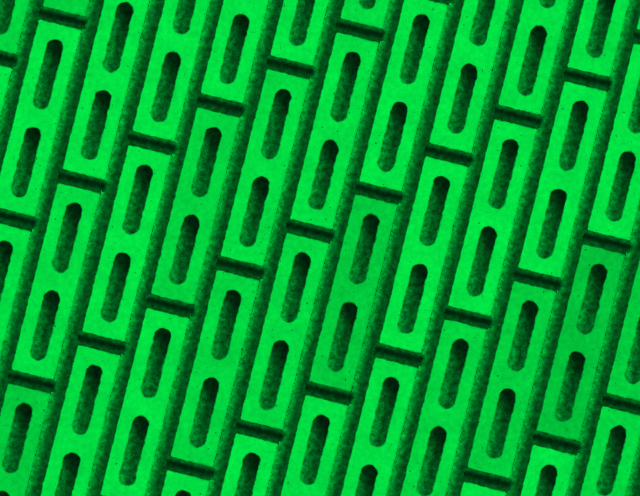
A Shadertoy shader for this pattern:

```glsl
// Slanted rows of green concrete blocks, each pierced by two long slots.

// Layout, in units of canvas height
const vec2  ANCHOR      = vec2(0.5345, 0.661);   // centre of one block
const vec2  AXIS        = vec2(0.2425, 0.9702);  // direction of the long side
const vec2  PITCH       = vec2(0.1174, 0.4165);  // block spacing
const float STAGGER     = 0.1078;                // lift from column to column
const vec2  BLOCK_HALF  = vec2(0.0446, 0.194);
const float CORNER      = 0.004;
const vec2  CELL_MARGIN = vec2(0.004);           // gap kept left of and above a block
const float SLOT_OFFSET = 0.0912;
const float SLOT_CORE   = 0.0555;                // half length of straight part
const float SLOT_RADIUS = 0.0163;
const float JITTER      = 0.0025;
const float ROUGHNESS   = 0.0016;                // wear on the edges

// Tones of a single hue
const vec3  TINT        = vec3(0.011, 1.0, 0.304);
const float FACE_TONE   = 0.88;
const float SIDE_TONE   = 0.60;
const float GROUND_TONE = 0.31;
const float SHADOW_TONE = 0.15;

float hash(vec2 p) {
    vec3 h = fract(p.xyx * vec3(0.1031, 0.1030, 0.0973));
    h += dot(h, h.yzx + 33.33);
    return fract((h.x + h.y) * h.z);
}

float gradientAt(vec2 cell, vec2 offset) {
    float a = 6.2832 * hash(cell);
    return dot(vec2(cos(a), sin(a)), offset);
}

float noise(vec2 p) {
    vec2 i = floor(p), f = p - i;
    vec2 u = f * f * f * (f * (f * 6.0 - 15.0) + 10.0);
    vec2 e = vec2(0.0, 1.0);
    return mix(mix(gradientAt(i, f), gradientAt(i + e.yx, f - e.yx), u.x),
               mix(gradientAt(i + e, f - e), gradientAt(i + e.yy, f - e.yy), u.x), u.y);
}

float fbm(vec2 p) {
    float sum = 0.0, amp = 1.0;
    for (int i = 0; i < 4; i++) {
        sum += amp * noise(p);
        p = mat2(1.6, 1.2, -1.2, 1.6) * p + 17.3;
        amp *= 0.55;
    }
    return sum;
}

float roundedBox(vec2 p, vec2 halfSize, float r) {
    vec2 d = abs(p) - halfSize + r;
    return length(max(d, 0.0)) + min(max(d.x, d.y), 0.0) - r;
}

float capsule(vec2 p, float halfCore, float r) {
    p.y -= clamp(p.y, -halfCore, halfCore);
    return length(p) - r;
}

// Gap: lit side wall on the right, shaded wall below
float gapTone(vec2 p, float grit) {
    vec2 beyond = vec2(p.x - BLOCK_HALF.x, -p.y - BLOCK_HALF.y);
    float side = mix(SIDE_TONE, GROUND_TONE, smoothstep(0.001, 0.019, beyond.x));
    float below = mix(0.38, SHADOW_TONE, smoothstep(0.002, 0.012, beyond.y));
    below = mix(below, GROUND_TONE, smoothstep(0.013, 0.0245, beyond.y));
    float tone = beyond.x > 0.0 ? side : GROUND_TONE;
    tone = mix(tone, below, smoothstep(-0.001, 0.003, beyond.y)
                          * (1.0 - smoothstep(0.0, 0.012, beyond.x)));
    return tone * (1.0 + 0.4 * grit);
}

// Slot: lit left wall, dark floor, deep shadow under the upper end
float slotTone(vec2 p, float grit) {
    float across = p.x / SLOT_RADIUS;
    float along = p.y / (SLOT_CORE + SLOT_RADIUS);
    float tone = mix(0.46, 0.27, smoothstep(-0.8, 0.4, across));
    tone += 0.08 * smoothstep(0.2, -0.9, along);
    tone = mix(tone, 0.11, 0.9 * smoothstep(0.1, 0.9, along + 0.15 * across));
    return tone * (1.0 + 0.45 * grit);
}

void mainImage(out vec4 fragColor, in vec2 fragCoord) {
    vec2 uv = fragCoord / iResolution.y;
    float soft = 0.0008 + 0.7 / iResolution.y;

    // Rotate into the block frame, then find the block in its staggered column
    vec2 q = uv - ANCHOR;
    q = vec2(dot(q, vec2(AXIS.y, -AXIS.x)), dot(q, AXIS));
    vec2 corner = vec2(-BLOCK_HALF.x - CELL_MARGIN.x, BLOCK_HALF.y + CELL_MARGIN.y - PITCH.y);
    vec2 id;
    id.x = floor((q.x - corner.x) / PITCH.x);
    q.y -= id.x * STAGGER;
    id.y = floor((q.y - corner.y) / PITCH.y);
    vec2 seed = id + 50.0;
    vec2 p = q - id * PITCH;
    p -= JITTER * (vec2(hash(seed), hash(seed + 7.7)) - 0.5);

    // Surface grain and worn outlines
    float grit = fbm(uv * 95.0);
    float blotch = fbm(uv * 16.0 + 40.0);
    float wear = ROUGHNESS * fbm(uv * 60.0 + 9.0);
    float block = roundedBox(p, BLOCK_HALF, CORNER) + wear;
    vec2 s = vec2(p.x, p.y - (p.y < 0.0 ? -SLOT_OFFSET : SLOT_OFFSET));
    float slot = capsule(s, SLOT_CORE, SLOT_RADIUS) + 1.3 * wear;

    // Top face with uneven casting, pits and softened edges
    float face = FACE_TONE - 0.13 * pow(hash(seed + 3.1), 3.0);
    face += 0.05 * blotch + 0.06 * grit;
    face -= 0.22 * smoothstep(0.42, 0.62, noise(uv * 130.0 + 5.0));
    face -= 0.10 * smoothstep(-0.006, 0.0, block) * smoothstep(-0.01, 0.03, p.x);
    face -= 0.10 * smoothstep(0.004, 0.0, slot);

    float tone = mix(gapTone(p, grit), face, smoothstep(soft, -soft, block));
    tone = mix(tone, slotTone(s, grit), smoothstep(soft, -soft, slot));
    fragColor = vec4(clamp(tone, 0.0, 1.0) * TINT, 1.0);
}
```
